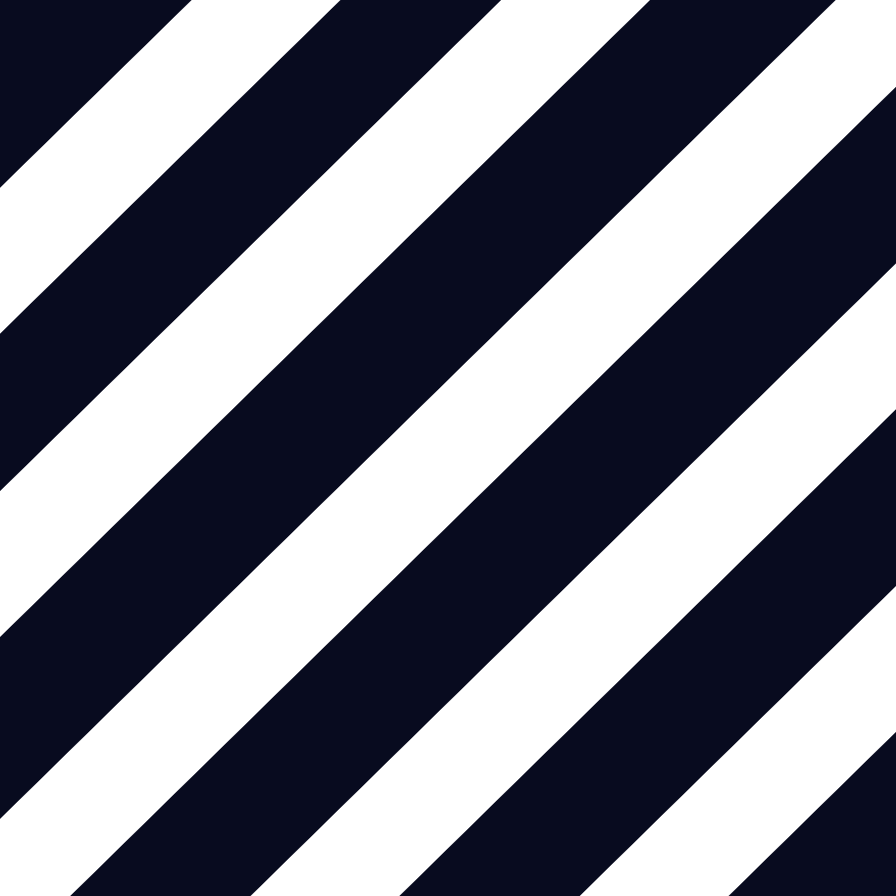
Reproduce this pattern procedurally as a Shadertoy shader.

```glsl
// Broad white diagonal stripes, slightly unevenly spaced, on midnight navy.

const vec3 NAVY = vec3(0.033, 0.043, 0.120);
const vec3 WHITE = vec3(1.0);

const int STRIPE_COUNT = 5;
const float SLOPE = 0.980;          // rise of each stripe per unit across
const float FIRST_CENTRE = 0.2754;  // drop below the top left corner
const float SPACING = 0.3600;       // vertical distance between centres
const float STRIPE_HEIGHT = 0.1628; // vertical thickness of a stripe

// Uneven placement of the stripes nearest the top left
const float DRIFT[STRIPE_COUNT] = float[](0.0156, -0.0058, 0.0, 0.0, 0.0);

// Signed distance to a sloped band, measured at right angles to it
float bandDistance(float drop, float centre, float height, float slope) {
    return (abs(drop - centre) - 0.5 * height) / length(vec2(1.0, slope));
}

// Smooth coverage of a shape from its signed distance
float coverage(float dist, float pixel) {
    return clamp(0.5 - dist / pixel, 0.0, 1.0);
}

// Union of all the stripes
float stripesDistance(vec2 p, float slope) {
    float drop = 1.0 - p.y + slope * p.x;
    float nearest = 10.0;
    for (int i = 0; i < STRIPE_COUNT; i++) {
        float centre = FIRST_CENTRE + SPACING * float(i) + DRIFT[i];
        nearest = min(nearest, bandDistance(drop, centre, STRIPE_HEIGHT, slope));
    }
    return nearest;
}

void mainImage(out vec4 fragColor, in vec2 fragCoord) {
    vec2 p = fragCoord / iResolution.y;
    float pixel = 1.0 / iResolution.y;
    float stripe = coverage(stripesDistance(p, SLOPE), pixel);
    fragColor = vec4(mix(NAVY, WHITE, stripe), 1.0);
}
```
